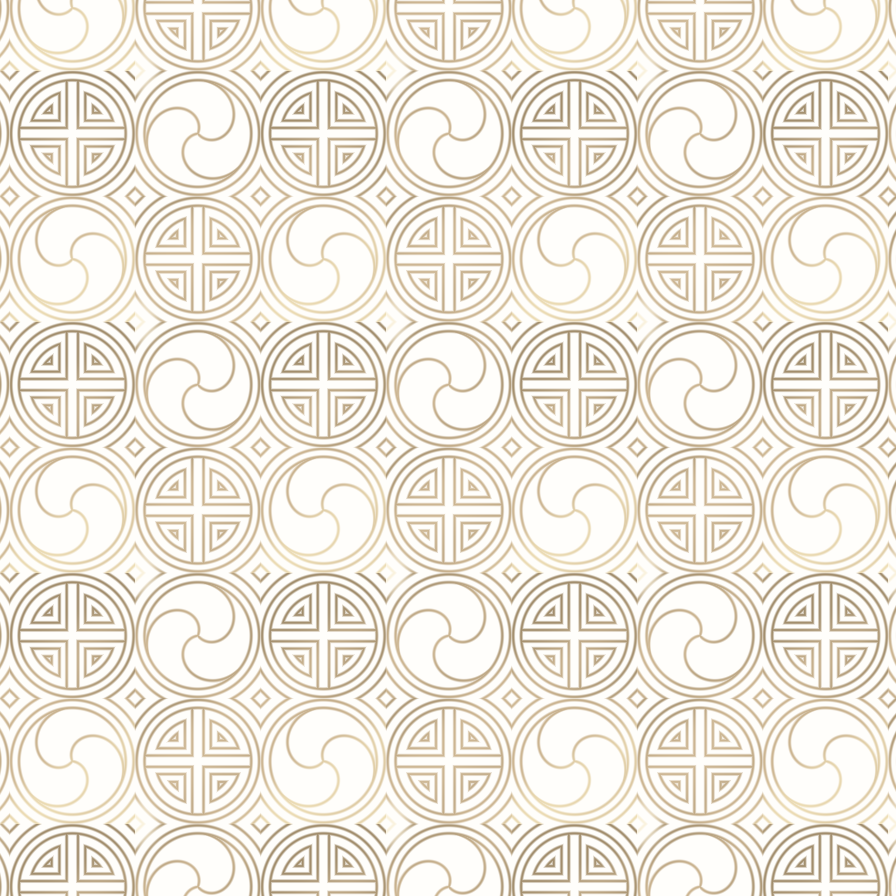
This pattern is drawn by a three.js fragment shader. Its source:

```glsl
varying vec2 vUv;

const float PITCH = 0.1401;                  // one medallion, in canvas units
const vec2 LATTICE_ORIGIN = vec2(0.431, 0.5007);
const float HALF_LINE = 0.0105;              // in medallion units
const float SOFT_EDGE = 0.010;
const float RIM = 0.425;
const float TAU = 6.2831853;

float stroke(float dist) {
  return 1.0 - smoothstep(HALF_LINE - SOFT_EDGE, HALF_LINE + SOFT_EDGE, abs(dist));
}

float ring(vec2 p, float radius) {
  return stroke(length(p) - radius);
}

// Quarter disc, set back from both axes
float sector(vec2 p, float inset, float radius) {
  vec2 side = inset - abs(p);
  return max(max(side.x, side.y), length(p) - radius);
}

// Four nested quarter panels around an open cross
float crossEmblem(vec2 p) {
  float ink = stroke(sector(p, 0.045, RIM));
  ink = max(ink, stroke(sector(p, 0.103, 0.338)));
  return max(ink, stroke(sector(p, 0.165, 0.275)));
}

// Spiral arms that leave the centre and merge into the rim
float swirlEmblem(vec2 p, float arms, float start, float sweep) {
  float r = length(p);
  float reach = min(r / RIM, 0.999);
  float gap = TAU / arms;
  float angle = atan(p.y, p.x + 1e-5) - start - sweep * asin(reach);
  float offset = mod(angle + 0.5 * gap, gap) - 0.5 * gap;
  float slope = sweep * reach / sqrt(1.0 - reach * reach);
  float dist = r * offset / sqrt(1.0 + slope * slope);
  return stroke(dist) * step(r, RIM);
}

// Concave star and small diamond between four medallions
float cornerOrnament(vec2 p) {
  vec2 fromCorner = 0.5 - abs(p);
  float diamond = (fromCorner.x + fromCorner.y - 0.066) * 0.7071;
  return max(ring(p, 0.57), stroke(diamond));
}

// Metallic sheen over a block of two by two medallions
vec3 goldSheen(vec2 block, float warmth) {
  vec3 pale = vec3(0.94, 0.88, 0.72);
  vec3 tan = vec3(0.80, 0.71, 0.57);
  vec3 bronze = vec3(0.63, 0.55, 0.42);
  float low = mix(0.50, 0.0, block.x);
  float high = mix(0.68, 1.0, block.x);
  float shade = mix(low, high, block.y);
  shade += 0.13 * sin(TAU * (block.x * 1.5 - block.y * 2.0)) + 0.12 * warmth;
  shade = clamp(shade, 0.0, 1.0);
  vec3 gold = mix(pale, tan, smoothstep(0.0, 0.5, shade));
  gold = mix(gold, bronze, smoothstep(0.5, 1.0, shade));
  // Lines wash out beside the left corners of the block
  float cornerDist = length(vec2(block.x, 0.5 - abs(block.y - 0.5)));
  return mix(vec3(0.98, 0.95, 0.87), gold, smoothstep(0.03, 0.13, cornerDist));
}

void main() {
  vec2 lattice = (vUv - LATTICE_ORIGIN) / PITCH;
  vec2 cell = floor(lattice);
  vec2 p = fract(lattice) - 0.5;
  float isCross = mod(cell.x + cell.y, 2.0);
  float mirror = 1.0 - 2.0 * mod(cell.y, 2.0);

  // Medallion rims, emblem and corner fillers
  float ink = max(ring(p, 0.488), ring(p, RIM));
  float swirl = swirlEmblem(vec2(p.x * mirror, p.y), 3.0, -0.9, 1.6);
  ink = max(ink, mix(swirl, crossEmblem(p), isCross));
  ink = max(ink, cornerOrnament(p));

  vec2 block = fract((lattice + vec2(0.0, 1.0)) * 0.5);
  vec3 paper = vec3(1.0, 0.995, 0.985);
  gl_FragColor = vec4(mix(paper, goldSheen(block, isCross), ink), 1.0);
}
```
